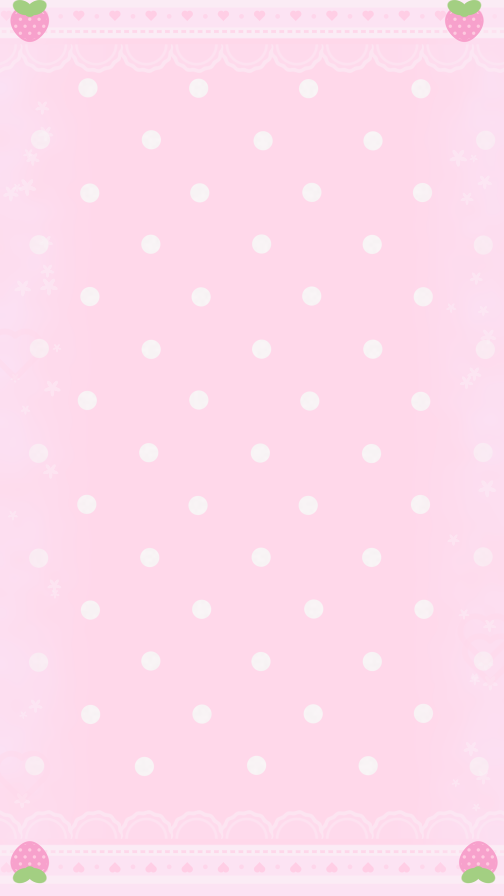
This pattern is drawn by a Shadertoy shader. Its source:

```glsl
#define UNITS 432.0              // canvas width in design units
#define DOT_PITCH vec2(95.3, 44.7)
#define DOT_ORIGIN vec2(76.0, 75.4)
#define DOT_RADIUS 8.2
#define DOT_ROWS 14.0
#define SCALLOP_PITCH 43.0
#define HEART_PITCH 31.0
#define STAR_COUNT 44
#define BASE_PINK vec3(1.0, 0.847, 0.918)
#define PALE_LILAC vec3(0.99, 0.875, 0.945)
#define LACE_WHITE vec3(0.985, 0.93, 0.962)
#define BERRY_PINK vec3(0.97, 0.63, 0.80)

float hash(vec2 p) {
    return fract(sin(dot(p, vec2(12.9898, 78.233))) * 43758.5453);
}

float noise(vec2 p) {
    vec2 i = floor(p), f = fract(p);
    f = f * f * (3.0 - 2.0 * f);
    return mix(mix(hash(i), hash(i + vec2(1, 0)), f.x),
               mix(hash(i + vec2(0, 1)), hash(i + 1.0), f.x), f.y);
}

float cover(float d) {
    float aa = 0.7 * UNITS / iResolution.x;
    return 1.0 - smoothstep(-aa, aa, d);
}

float repeatAxis(float x, float pitch) {
    return mod(x, pitch) - 0.5 * pitch;
}

// Heart with its tip at the origin, y up, about one unit tall
float heart(vec2 p) {
    p.x = abs(p.x);
    if (p.x + p.y > 1.0) return length(p - vec2(0.25, 0.75)) - 0.354;
    float side = length(p - 0.5 * max(p.x + p.y, 0.0));
    return min(length(p - vec2(0, 1)), side) * sign(p.x - p.y);
}

float star(vec2 p, float r) {
    return length(p) - r * (0.7 + 0.3 * cos(5.0 * atan(p.x, p.y)));
}

// Staggered polka dots, each row shifted a little by hand
float polkaDots(vec2 p) {
    float row = floor((p.y - DOT_ORIGIN.y) / DOT_PITCH.y + 0.5);
    if (row < 0.0 || row >= DOT_ROWS) return 0.0;
    float shift = -44.0 * mod(row, 2.0) + 7.0 * (hash(vec2(row, 3.0)) - 0.5);
    vec2 c = p - DOT_ORIGIN - vec2(shift, row * DOT_PITCH.y);
    float column = floor(c.x / DOT_PITCH.x + 0.5);
    c.x -= column * DOT_PITCH.x;
    c += 1.5 * (vec2(hash(vec2(row, column)), hash(vec2(column, row + 9.0))) - 0.5);
    return cover(length(c) - DOT_RADIUS);
}

// Lace border; q.y is the depth from the outer edge
vec3 lace(vec3 col, vec2 q, float edge) {
    vec2 c = vec2(repeatAxis(q.x - 18.0, SCALLOP_PITCH), q.y - 38.0);
    float r = length(c), below = cover(-c.y);
    float frill = 0.6 * sin(14.0 * atan(c.x, c.y));
    col = mix(col, PALE_LILAC, 0.35 * below * cover(r - 24.0));
    col = mix(col, LACE_WHITE, 0.55 * below * cover(abs(r - 22.5 - frill) - 1.6));
    col = mix(col, LACE_WHITE, 0.4 * below * cover(abs(r - 17.0) - 1.1));
    float ribbon = cover(q.y - 33.0);
    col = mix(col, PALE_LILAC + vec3(0, 0.015, 0.008), ribbon);
    float bands = max(cover(abs(q.y - 28.0) - 4.5), cover(abs(q.y - 3.0) - 3.5));
    col = mix(col, LACE_WHITE, 0.85 * bands);
    float dash = cover(max(abs(repeatAxis(q.x, 7.0)) - 2.0, abs(q.y - 27.0) - 1.2));
    float x = repeatAxis(q.x - 21.0, HEART_PITCH);
    float h = cover(8.0 * heart(vec2(x, 18.0 - q.y) / 8.0));
    float bead = cover(length(vec2(abs(x) - 0.5 * HEART_PITCH, q.y - 14.0)) - 2.0);
    return mix(col, BASE_PINK - vec3(0, 0.04, 0.02),
               max(dash * 0.7, max(h, bead * 0.6)) * (1.0 - 0.5 * edge));
}

// Strawberry with its leaves toward negative y
vec3 strawberry(vec3 col, vec2 p) {
    float width = 16.5 - 0.004 * (p.y + 5.0) * (p.y + 5.0) - 0.13 * p.y;
    float body = length(vec2(p.x * 16.0 / width, p.y - 0.5)) - 16.0;
    col = mix(col, BERRY_PINK, cover(body));
    vec2 seed = vec2(p.x + 4.0 * mod(floor(p.y / 6.0), 2.0), p.y);
    float dots = length(vec2(repeatAxis(seed.x, 8.0), repeatAxis(seed.y, 6.0))) - 1.4;
    col = mix(col, vec3(1.0, 0.82, 0.89), 0.85 * cover(max(dots, body + 2.0)));
    vec2 l = vec2(abs(p.x) - 6.0, p.y + 13.0);
    float leaf = length(vec2(l.x + 0.4 * l.y, l.y) / vec2(8.0, 6.5)) - 1.0;
    leaf = min(leaf * 6.5, length(p - vec2(0, -10.0)) - 5.0);
    return mix(col, vec3(0.64, 0.81, 0.51), cover(leaf));
}

void mainImage(out vec4 fragColor, in vec2 fragCoord) {
    float height = UNITS * iResolution.y / iResolution.x;
    vec2 p = fragCoord * UNITS / iResolution.x;
    p.y = height - p.y;

    // Soft wash along the sides
    float edge = smoothstep(125.0, 212.0, abs(p.x - 0.5 * UNITS));
    float cloud = 0.65 * noise(p / 38.0) + 0.35 * noise(p / 15.0 + 7.0);
    vec3 col = mix(BASE_PINK, PALE_LILAC, edge * (0.45 + 0.75 * cloud));
    col += vec3(-0.006, 0.004, 0.014) * edge * (cloud - 0.4);

    // Faint stars and heart outlines near the sides
    for (int i = 0; i < STAR_COUNT; i++) {
        float k = float(i), inset = 8.0 + 42.0 * hash(vec2(k, 1.0));
        vec2 c = vec2(i % 2 == 0 ? inset : UNITS - inset,
                      mix(70.0, height - 70.0, hash(vec2(k, 2.0))));
        float size = mix(3.5, 8.0, hash(vec2(k, 4.0)));
        col = mix(col, LACE_WHITE, 0.5 * cover(star(p - c, size)));
        if (i % 11 == 0) {
            float d = 36.0 * heart(vec2(p.x - c.x, c.y - p.y) / 36.0);
            col = mix(col, BASE_PINK, 0.45 * cover(abs(d) - 2.5));
        }
    }

    vec3 dotWhite = vec3(0.972, 0.955, 0.96) + 0.012 * (noise(p / 3.0) - 0.5);
    col = mix(col, dotWhite, polkaDots(p) * (1.0 - 0.45 * edge));

    // Mirrored borders with a berry in each corner
    bool lower = p.y > 0.5 * height;
    vec2 q = vec2(p.x, lower ? height - p.y - 11.0 : p.y);
    col = lace(col, q, edge);
    float right = lower ? 410.0 : 398.0;
    float corner = p.x < 0.5 * UNITS ? 25.5 : right;
    col = strawberry(col, q - vec2(corner, 19.5));
    fragColor = vec4(col, 1.0);
}
```
